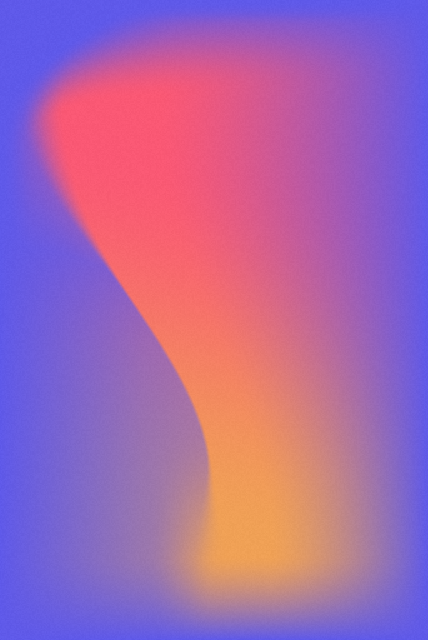
Write a Shadertoy shader that draws this background.

```glsl
// A soft pink-to-orange flame with one crisp curved side, glowing on violet blue with fine grain.
#define BLUE vec3(0.372, 0.350, 0.915)
#define PINK vec3(0.980, 0.345, 0.455)
#define AMBER vec3(0.940, 0.630, 0.335)
#define HAZE_SLOPE 1.2
#define GRAIN_ROWS 512.0
#define GRAIN_STRENGTH 0.020

float hash(vec2 p) {
    vec3 q = fract(vec3(p.xyx) * 0.1031);
    q += dot(q, q.yzx + 33.33);
    return fract((q.x + q.y) * q.z);
}

// Blurred step: 0 below the edge, 1 above it
float softEdge(float edge, float halfWidth, float v) {
    return smoothstep(edge - halfWidth, edge + halfWidth, v);
}

// Falls from 1 at the start to 0 at the end, gently at first
float falloff(float start, float end, float power, float v) {
    return 1.0 - pow(clamp((v - start) / (end - start), 0.0, 1.0), power);
}

// Horizontal place of the S-shaped left side at a given depth
float leftCurve(float depth) {
    float crown = max(0.19 - depth, 0.0);
    return 0.10 + 0.39 * smoothstep(0.170, 0.745, depth) + 3.0 * crown * crown;
}

// Share of warm colour at a point; depth runs from top to bottom
float warmth(float x, float depth) {
    // Left side: blurred at the crown, crisp in the middle, softer at the foot
    float edge = leftCurve(depth);
    float blur = mix(0.050, 0.006, smoothstep(0.20, 0.46, depth))
               + 0.05 * smoothstep(0.70, 0.95, depth);
    float inside = softEdge(edge, blur, x);

    // Haze to the left, a rim glow at the crown and a broad glow at the foot
    float haze = min(HAZE_SLOPE * x, 0.15 + 0.75 * x);
    haze *= smoothstep(0.20, 0.55, depth);
    float rim = 0.36 * exp(min(x - edge, 0.0) / 0.09)
              * (1.0 - smoothstep(0.30, 0.60, depth)) * smoothstep(0.0, 0.08, x);
    float foot = smoothstep(0.34, 0.54, x) * smoothstep(0.66, 0.92, depth);
    float body = mix(mix(max(haze, rim), 1.0, foot), 1.0, inside);

    // Fades along the other three sides
    float crownEdge = 0.045 + 0.10 * exp((0.1 - x) * 5.0);
    float crownBlur = mix(0.05, 0.085, smoothstep(0.1, 0.45, x));
    float top = softEdge(crownEdge, crownBlur, depth) * smoothstep(0.0, 0.04, depth);
    float bottom = falloff(0.87, 1.0, 1.4, depth);
    float fadeStart = 0.37 + 0.26 * smoothstep(0.20, 0.85, depth);
    float right = falloff(fadeStart, 1.0, 1.45, x);
    return body * top * bottom * right;
}

void mainImage(out vec4 fragColor, in vec2 fragCoord) {
    vec2 uv = fragCoord / iResolution.xy;
    float depth = 1.0 - uv.y;

    // Warm ramp, tilted slightly so the right stays pinker
    float ramp = smoothstep(0.23, 0.82, depth - 0.12 * (uv.x - 0.3));
    vec3 color = mix(BLUE, mix(PINK, AMBER, ramp), warmth(uv.x, depth));

    // Film grain
    vec2 cell = floor(fragCoord / iResolution.y * GRAIN_ROWS);
    color += GRAIN_STRENGTH * (hash(cell) - 0.5);
    fragColor = vec4(clamp(color, 0.0, 1.0), 1.0);
}
```
